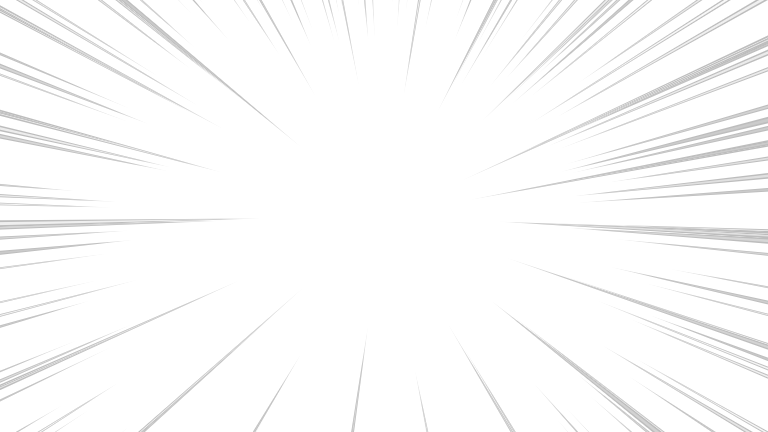
A WebGL 1 fragment shader for this background:

```glsl
precision highp float;
// Comic focus lines: thin grey strokes widening outward around an empty white centre.

uniform vec2 u_resolution;

#define STROKE_GREY 0.74
#define LONG_COUNT 20
#define SHORT_COUNT 40
#define LONG_SPREAD 0.011
#define SHORT_SPREAD 0.0125
#define ANGLE_JITTER 0.018
#define LONG_TIP_JITTER 0.015
#define SHORT_TIP_JITTER 0.12
#define COMPANION_ANGLE 0.045
#define TIP_RIPPLE 0.06

const float TAU = 6.2831853;

float hash(float n) {
  return fract(sin(n * 12.9898) * 43758.5453);
}

// Coverage of a band around a line; thin bands fade instead of aliasing.
float band(float across, float halfWidth, float pixel) {
  float edge = clamp((halfWidth - across) / pixel + 0.5, 0.0, 1.0);
  return edge * clamp(2.0 * halfWidth / pixel, 0.0, 1.0);
}

// One stroke: a wedge opening from its tip, often split by a pale core.
float stroke(vec2 p, float angle, float tip, float spread, float seed, float pixel) {
  vec2 dir = vec2(cos(angle), sin(angle));
  float along = dot(p, dir) - tip;
  float across = abs(dir.x * p.y - dir.y * p.x);
  float halfWidth = max(along, 0.0) * spread * mix(0.7, 1.3, hash(seed));
  float core = band(across, halfWidth * 0.45, pixel);
  return band(across, halfWidth, pixel) * (1.0 - core * mix(0.15, 0.9, hash(seed + 7.3)));
}

// Smooth bump around the circle, centred on a direction in degrees.
float bump(float angle, float centre, float sharpness) {
  return pow(max(cos(angle - radians(centre)), 0.0), sharpness);
}

// Bunching of the evenly spaced long spokes: broad lobes, then local pulls.
float warpAngle(float angle) {
  float side = angle + radians(20.0);
  float shift = 3.5 * cos(2.0 * (angle - radians(140.0))) - 1.0;
  shift += 2.6 * (cos(side) + cos(3.0 * side));
  shift += 5.0 * bump(angle, 54.0, 24.0) + 5.0 * bump(angle, 136.0, 40.0);
  shift -= 5.5 * bump(angle, 185.0, 24.0) + 3.0 * bump(angle, 240.0, 24.0);
  shift += 4.0 * bump(angle, 268.0, 12.0);
  return angle + radians(shift);
}

// Inner end of a long spoke; neighbours alternate at the lower left.
float longTip(float angle, float parity) {
  float tip = 0.305 - 0.029 * cos(angle) - 0.01 * sin(angle) - 0.02 * sin(2.0 * angle);
  tip -= 0.08 * bump(angle, 20.0, 16.0) + 0.1 * bump(angle, 136.0, 40.0);
  tip += 0.08 * bump(angle, 46.0, 40.0) + 0.11 * bump(angle, 156.0, 40.0);
  return tip + parity * TIP_RIPPLE * max(cos(angle - radians(238.0)), 0.0);
}

void main() {
  vec2 p = (gl_FragCoord.xy - 0.5 * u_resolution) / u_resolution.y;
  float pixel = 1.0 / u_resolution.y;
  float ink = 0.0;

  // Long strokes, each with a shorter one close beside it.
  for (int i = 0; i < LONG_COUNT; i++) {
    float k = float(i);
    float angle = radians(10.0) + TAU * k / float(LONG_COUNT);
    float parity = mod(k, 2.0) * 2.0 - 1.0;
    float tip = longTip(angle, parity) + LONG_TIP_JITTER * (hash(k + 31.0) - 0.5);
    angle = warpAngle(angle);
    ink = max(ink, stroke(p, angle, tip, LONG_SPREAD, k + 1.0, pixel));

    float beside = angle + 0.02 * (hash(k + 301.0) - 0.5);
    float later = tip + 0.05 + 0.15 * hash(k + 331.0);
    ink = max(ink, stroke(p, beside, later, LONG_SPREAD * 0.8, k + 361.0, pixel));
  }

  // Short strokes in threes: a main one between thinner companions.
  for (int i = 0; i < SHORT_COUNT; i++) {
    float k = float(i);
    float angle = radians(14.5) + TAU * k / float(SHORT_COUNT);
    float tip = 0.53 - 0.06 * cos(angle) - 0.11 * sin(angle);
    tip += 0.15 * bump(angle, 222.0, 24.0) + SHORT_TIP_JITTER * (hash(k + 83.0) - 0.5);
    angle += ANGLE_JITTER * (hash(k + 57.0) - 0.5);
    for (int j = -1; j <= 1; j++) {
      float side = float(j);
      float seed = k + 101.0 + 132.0 * side;
      float beside = angle + side * COMPANION_ANGLE * mix(0.4, 1.0, hash(seed + 147.0));
      float later = tip + abs(side) * 0.14 * hash(seed + 191.0);
      float spread = SHORT_SPREAD * (1.0 - 0.15 * abs(side));
      ink = max(ink, stroke(p, beside, later, spread, seed, pixel));
    }
  }

  gl_FragColor = vec4(vec3(mix(1.0, STROKE_GREY, ink)), 1.0);
}
```
